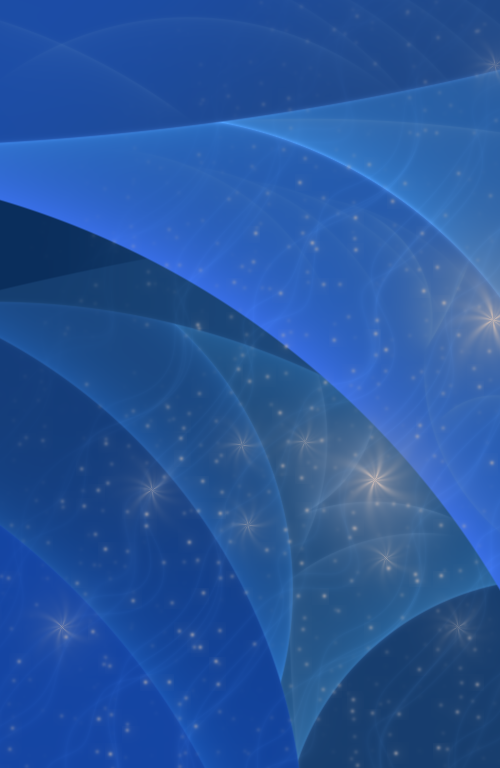
Reproduce this background procedurally as a WebGL 1 fragment shader.

```glsl
precision highp float;
uniform vec2 u_resolution;

#define LAYOUT vec2(5.0, 7.68)
#define EDGE 0.012
#define LINE_WIDTH 0.018
#define VEIL_DEPTH 0.2
#define SPARK_SIZE 0.022
#define SPARK_GAIN 0.5
#define WISP_GAIN 0.14
#define PALE vec3(.4, .57, .75)
#define WARM vec3(.74, .7, .7)

// Signed distance to the circle through a, b and c, negative inside
float arc(vec2 p, float ax, float ay, float bx, float by, float cx, float cy) {
  vec2 a = vec2(ax, ay), b = vec2(bx, by) - a, c = vec2(cx, cy) - a;
  float bb = dot(b, b), cc = dot(c, c);
  vec2 centre = vec2(c.y * bb - b.y * cc, b.x * cc - c.x * bb)
              / (2. * (b.x * c.y - b.y * c.x));
  return length(p - a - centre) - length(centre);
}

float side(float d) { return smoothstep(-EDGE, EDGE, d); }
float fade(float d, float depth) { return exp(-max(d, 0.) / depth); }
float line(float d) { return exp(-abs(d) / LINE_WIDTH); }

// Thin arc with a soft veil inside it, fading out past its ends
float streak(vec2 p, float ax, float ay, float bx, float by, float cx, float cy) {
  float d = arc(p, ax, ay, bx, by, cx, cy);
  vec2 a = vec2(ax, ay), c = vec2(cx, cy);
  float along = distance(p, .5 * (a + c)) / distance(a, c);
  return (1. - smoothstep(.3, .56, along))
       * (.5 * line(d) + .5 * side(-d) * fade(-d, VEIL_DEPTH));
}

vec3 hash3(vec2 cell) {
  vec3 q = fract(cell.xyx * vec3(.1031, .1030, .0973));
  q += dot(q, q.yzx + 33.33);
  return fract((q.xxy + q.yzz) * q.zyx);
}

// Folded sine filaments
float wisps(vec2 p) {
  float sum = 0.;
  for (int i = 0; i < 4; i++) {
    p += .35 * sin(p.yx * 1.9 + float(i) * 1.9);
    sum += pow(1. - abs(sin(p.x * 2.2 + p.y * 1.4)), 9.);
  }
  return sum * .25;
}

// One soft point per cell at several scales, few of them bright
float sparks(vec2 p) {
  float sum = 0.;
  for (int i = 0; i < 4; i++) {
    float scale = 1.9 + 1.3 * float(i);
    vec2 q = p * scale + float(i) * 7.3;
    vec3 h = hash3(floor(q));
    float r = length(fract(q) - .25 - .5 * h.xy) / scale;
    sum += pow(h.z, 9.) * (exp(-r * r / (SPARK_SIZE * SPARK_SIZE)) + .25 * exp(-r / .05));
  }
  return sum;
}

// Star burst with curling, uneven rays
float flare(vec2 p, float x, float y, float size) {
  vec2 v = p - vec2(x, y);
  float r = length(v) / size, a = atan(v.y, v.x) + .5 * r;
  float rays = pow(abs(sin(a * 5. + .7) * cos(a * 3. + x)), 2.);
  return .7 * exp(-r * 6.) + .6 * rays * exp(-r * 3.) + .16 * exp(-r * r * 1.5);
}

void main() {
  vec2 uv = gl_FragCoord.xy / u_resolution;
  vec2 p = vec2(uv.x, 1. - uv.y) * LAYOUT;

  // Sheet boundaries
  float crest = arc(p, 0., 1.43, 2.2, 1.22, 5., .7);
  float fold = arc(p, 2.2, 1.22, 3.9, 1.92, 5., 2.97);
  float sweep = arc(p, 0., 2., 2.5, 3.2, 5., 5.9);
  float shade = arc(p, 0., 2.9, .8, 2.72, 1.5, 2.58);
  float shelf = arc(p, 0., 3.02, 1.75, 3.24, 3.2, 3.75);
  float inner = arc(p, 1.75, 3.24, 2.55, 4.3, 2.92, 5.7);
  float lower = arc(p, 0., 3.38, 2.1, 5.3, 2.98, 7.6);
  float corner = arc(p, 0., 5.25, 1.2, 6.4, 2.05, 7.68);
  float cusp = arc(p, 2.98, 7.6, 3.6, 6.6, 4.95, 5.85);

  // Upper sky and broad ribbon
  vec3 col = mix(vec3(.11, .3, .65), vec3(.12, .28, .53), smoothstep(.5, 5.5, p.x + p.y));
  vec3 ribbon = mix(vec3(.14, .35, .67), vec3(.22, .43, .9), fade(sweep, .45));
  ribbon += vec3(.03, .08, .08) * fade(crest, .25);
  vec3 wing = mix(vec3(.15, .36, .63), vec3(.2, .48, .8), fade(fold, .45));
  ribbon = mix(ribbon, wing, side(fold)) + PALE * .25 * line(fold);
  col = mix(col, ribbon, side(crest)) + PALE * .14 * line(crest);

  // Teal layers beneath the sweep
  vec3 deep = mix(vec3(.04, .18, .36), vec3(.12, .29, .48), smoothstep(.3, 3., p.x));
  deep = mix(deep, vec3(.1, .27, .47), .7 * side(-shade));
  vec3 teal = mix(vec3(.12, .29, .48), vec3(.14, .36, .58), fade(-shelf, .35));
  vec3 blue = mix(vec3(.1, .27, .49), vec3(.12, .34, .63), fade(lower, .3));
  blue += vec3(.03, .07, .09) * fade(-inner, .18);
  teal = mix(teal, blue, side(-inner)) + PALE * .1 * line(inner);
  teal += vec3(.04, .1, .13) * fade(cusp, .4);
  teal = mix(teal, vec3(.09, .24, .43), side(-cusp)) + PALE * .1 * line(cusp);
  deep = mix(deep, teal, side(-shelf)) + PALE * .06 * line(shelf);

  // Blue lower left
  vec3 base = mix(vec3(.08, .24, .48), vec3(.07, .26, .61), smoothstep(4., 7.5, p.y));
  base += vec3(.03, .07, .09) * fade(corner, .22);
  base = mix(base, vec3(.08, .27, .64), side(-corner)) + PALE * .04 * line(corner);
  deep = mix(deep, base, side(-lower)) + PALE * .06 * line(lower);
  col = mix(deep, col, side(sweep));

  // Translucent arcs in the sky and nested in the ribbon
  float veil = .7 * streak(p, 0., .8, 1.5, .2, 3.9, .9);
  veil += .7 * streak(p, -.3, .12, .7, .48, 1.9, 1.2);
  veil += 1.2 * streak(p, 2.2, 1.22, 3.8, 1.21, 5.4, 1.39);
  for (int i = 0; i < 4; i++) {
    float k = float(i);
    veil += .4 * streak(p - k * vec2(.5, -.05), 2.5, -.2, 3.5, .4, 4.1, 1.);
    veil += .5 * streak(p - k * vec2(.6, .15), 1.2, 1.5, 2.5, 2., 3.3, 3.);
  }
  // Fans around the two bright clusters
  veil += 1.2 * streak(p, 2.95, 5.6, 3.27, 4.4, 3.15, 3.65);
  veil += 1.8 * streak(p, 3., 5.15, 3.45, 4.8, 3.75, 4.2);
  veil += 1.8 * streak(p, 3., 5.15, 3.7, 5.02, 4.6, 5.22);
  veil += 1.2 * streak(p, 2.9, 5.8, 3.2, 5.6, 4.5, 5.35);
  veil += streak(p, 2.9, 5.7, 2.91, 6.6, 2.99, 7.68);
  veil += 1.8 * streak(p, 4.25, 3.5, 4.45, 3.15, 4.7, 2.6);
  veil += 1.2 * streak(p, 3.6, 2.1, 4.1, 2.5, 4.28, 3.5);
  veil += streak(p, 4.25, 3.5, 4.45, 4.6, 5.1, 5.4);
  veil += streak(p, 4.4, 4.2, 4.65, 4.02, 5.2, 4.);
  col = mix(col, PALE, min(veil * .25, .6));

  // Haze, filaments and scattered light
  float haze = exp(-2.4 * pow(distance(p, vec2(3.7, 4.8)), 2.))
             + exp(-1.4 * pow(distance(p, vec2(4.85, 2.95)), 2.));
  col = mix(col, vec3(.36, .46, .6), .5 * min(haze, 1.));
  float density = smoothstep(1.2, 4.2, p.x + .45 * p.y) * mix(.3, 1., smoothstep(.6, 2.4, p.y));
  col += PALE * WISP_GAIN * wisps(p * 1.5) * density;
  float glow = SPARK_GAIN * density * sparks(p);

  // Star clusters
  glow += 1.1 * flare(p, 3.75, 4.8, .6) + flare(p, 4.93, 3.2, .7);
  glow += .5 * (flare(p, .62, 6.27, .42) + flare(p, 1.52, 4.9, .45));
  glow += .5 * (flare(p, 2.48, 5.25, .38) + flare(p, 2.42, 4.45, .38));
  glow += .5 * (flare(p, 3.05, 4.42, .38) + flare(p, 3.86, 5.58, .4));
  glow += .4 * (flare(p, 4.58, 6.27, .42) + flare(p, 4.95, .65, .35));
  gl_FragColor = vec4(mix(col, WARM, min(glow, 1.)), 1.);
}
```
